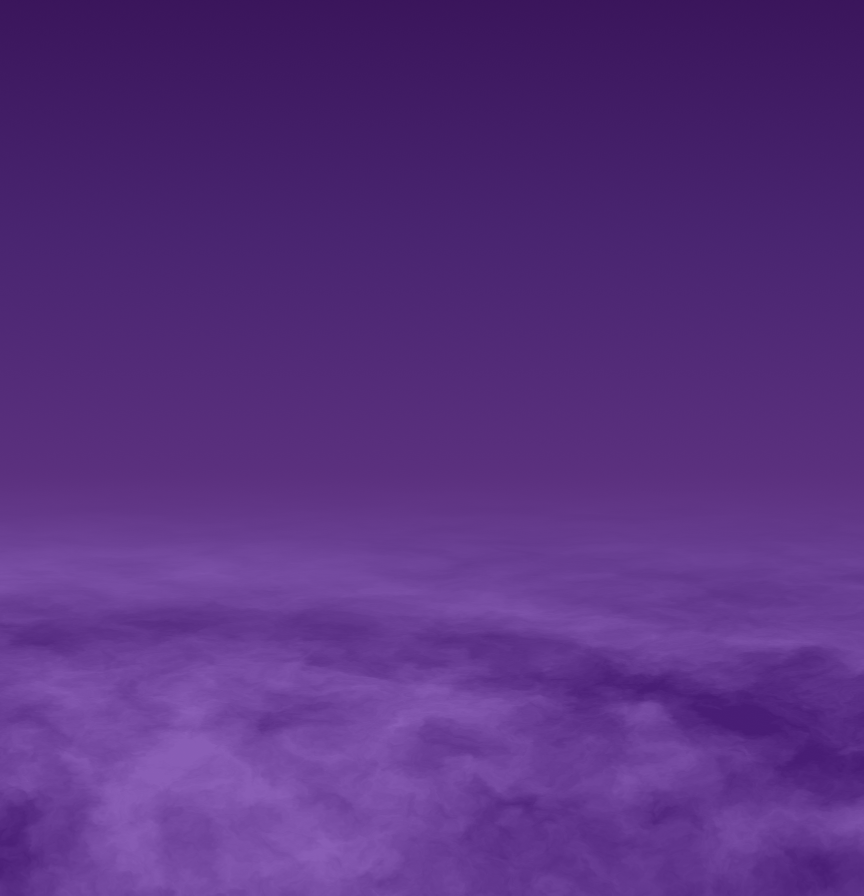
This background is drawn by a Shadertoy shader. Its source:

```glsl
#define SKY_TOP vec3(0.230, 0.084, 0.360)
#define SKY_MID vec3(0.287, 0.144, 0.440)
#define SKY_LOW vec3(0.362, 0.193, 0.500)
#define FAR_DARK vec3(0.315, 0.160, 0.475)
#define CLOUD_DARK vec3(0.285, 0.115, 0.460)
#define CLOUD_LIGHT vec3(0.535, 0.365, 0.710)
#define HORIZON 0.48
#define CLOUD_SCALE 5.0
#define DETAIL 0.90
#define GAIN 0.62
#define BASE_DENSITY 0.45

// Lit banks and shaded gaps: centre x, y and radius x, y
const vec4 BANKS[12] = vec4[](
    vec4(0.17, 0.09, 0.13, 0.11), vec4(0.09, 0.20, 0.17, 0.07),
    vec4(0.43, 0.17, 0.13, 0.07), vec4(0.38, 0.05, 0.14, 0.07),
    vec4(0.60, 0.15, 0.05, 0.04), vec4(0.74, 0.13, 0.09, 0.025),
    vec4(0.77, 0.03, 0.04, 0.025), vec4(0.73, 0.21, 0.06, 0.02),
    vec4(0.92, 0.075, 0.10, 0.03), vec4(0.53, 0.22, 0.09, 0.035),
    vec4(0.28, 0.25, 0.07, 0.025), vec4(0.25, 0.13, 0.10, 0.06));
const vec4 GAPS[9] = vec4[](
    vec4(0.00, 0.04, 0.07, 0.08), vec4(0.67, 0.05, 0.09, 0.06),
    vec4(0.94, 0.02, 0.12, 0.035), vec4(0.98, 0.14, 0.12, 0.04),
    vec4(0.34, 0.18, 0.06, 0.025), vec4(0.84, 0.22, 0.13, 0.03),
    vec4(0.64, 0.25, 0.09, 0.03), vec4(0.58, 0.10, 0.05, 0.025),
    vec4(0.84, 0.17, 0.07, 0.03));

float hash(vec2 p) {
    return fract(sin(dot(p, vec2(127.1, 311.7))) * 43758.5453);
}

float noise(vec2 p) {
    vec2 i = floor(p), f = fract(p);
    f = f * f * (3.0 - 2.0 * f);
    return mix(mix(hash(i), hash(i + vec2(1, 0)), f.x),
               mix(hash(i + vec2(0, 1)), hash(i + vec2(1, 1)), f.x), f.y);
}

// Layered noise, centred on zero
float fbm(vec2 p) {
    float sum = 0.0, amp = 0.45;
    for (int i = 0; i < 6; i++) {
        sum += amp * (noise(p) - 0.5);
        p = mat2(1.6, 1.2, -1.2, 1.6) * p + 7.3;
        amp *= GAIN;
    }
    return sum;
}

float glow(vec2 p, vec4 spot) {
    vec2 d = (p - spot.xy) / spot.zw;
    return exp(-dot(d, d));
}

// Soft horizontal streak around a given height
float band(float y, float height, float width) {
    float d = (y - height) / width;
    return exp(-d * d);
}

vec3 skyColor(float y) {
    vec3 low = mix(SKY_LOW, SKY_MID, clamp((y - 0.45) / 0.29, 0.0, 1.0));
    return mix(low, SKY_TOP, clamp((y - 0.74) / 0.26, 0.0, 1.0));
}

float cloudDensity(vec2 uv, float nearness) {
    // Flatten the noise towards the horizon
    float aspect = iResolution.x / iResolution.y;
    vec2 p = CLOUD_SCALE * vec2(uv.x * aspect, 0.50 / (0.68 - min(uv.y, 0.5)));
    vec2 warp = vec2(fbm(p * 1.8 + 3.1), fbm(p * 1.8 + 19.7));
    float wisps = fbm(p * 2.7 + 1.3 * warp);

    // Bend the broad shapes so that their edges fray
    vec2 q = uv + warp * vec2(0.10, 0.07) * nearness;
    float density = BASE_DENSITY;
    for (int i = 0; i < BANKS.length(); i++) density += 0.24 * glow(q, BANKS[i]);
    for (int i = 0; i < GAPS.length(); i++) density -= 0.29 * glow(q, GAPS[i]);

    // Long sloping streaks in the distance
    float slope = 0.075 * smoothstep(0.25, 0.90, uv.x);
    density += 0.19 * band(q.y, 0.355 - slope, 0.035);
    density -= 0.20 * band(q.y, 0.298 - slope, 0.022) * (1.0 - 0.5 * uv.x);
    density += 0.10 * (0.5 - uv.x) * smoothstep(0.25, 0.40, uv.y);
    return density + wisps * DETAIL * mix(0.22, 1.0, nearness);
}

void mainImage(out vec4 fragColor, in vec2 fragCoord) {
    vec2 uv = fragCoord / iResolution.xy;
    vec3 color = skyColor(uv.y);

    // Cloud layer fading into the haze
    float nearness = 1.0 - smoothstep(0.20, 0.42, uv.y);
    float density = clamp(cloudDensity(uv, nearness), 0.0, 1.0);
    vec3 shade = mix(FAR_DARK, CLOUD_DARK, nearness);
    vec3 cloud = mix(shade, CLOUD_LIGHT, density);
    color = mix(color, cloud, 1.0 - smoothstep(0.36, HORIZON, uv.y));

    // Fine dither against banding
    color += (hash(fragCoord) - 0.5) / 255.0;
    fragColor = vec4(color, 1.0);
}
```
